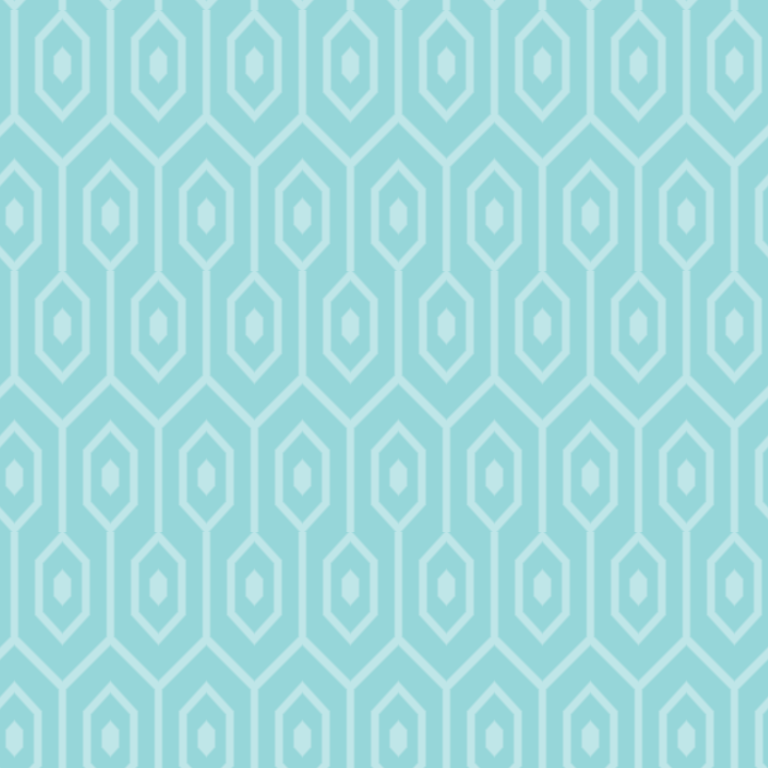
Reproduce this pattern procedurally as a three.js fragment shader.

```glsl
varying vec2 vUv;

// Lengths are in column widths
#define COLUMNS 8.0
#define ROW_PERIOD 2.722
#define ORIGIN vec2(0.15, 1.093)
#define HEX_CENTRE 0.787
#define RING_SIZE vec2(0.244, 0.537)
#define RING_HALF 0.041
#define GEM_SIZE vec2(0.09, 0.188)
#define STEM_HALF 0.039
#define ZIGZAG_HALF 0.045
#define SOFTNESS 0.018
#define GROUND vec3(0.59, 0.84, 0.85)
#define LINE vec3(0.75, 0.90, 0.91)

// Tall hexagon: size holds the half width and the half height
float hexagon(vec2 p, vec2 size) {
  const float slope = 1.1;
  p = abs(p);
  float roof = (p.x * slope + p.y - size.y) / sqrt(1.0 + slope * slope);
  return max(p.x - size.x, roof);
}

// Distance to the lattice, negative inside the pale shapes
float lattice(vec2 p) {
  // Glide reflection: rows above the zigzag are flipped and offset by half
  float v = mod(ORIGIN.y - p.y + 0.5 * ROW_PERIOD, ROW_PERIOD) - 0.5 * ROW_PERIOD;
  float shift = v < 0.0 ? 0.5 : 0.0;
  float u = abs(fract(p.x - ORIGIN.x + shift + 0.5) - 0.5);
  v = abs(v);

  // Zigzag divider and the stems hanging from it
  float ridge = u - 0.25 - v;
  float zigzag = abs(ridge) * inversesqrt(2.0) - ZIGZAG_HALF;
  float stem = max(0.5 - u - STEM_HALF, ridge);

  // Hexagonal ring with a solid gem at its centre
  vec2 q = vec2(u, v - HEX_CENTRE);
  float ring = abs(hexagon(q, RING_SIZE)) - RING_HALF;
  float gem = hexagon(q, GEM_SIZE);

  return min(min(zigzag, stem), min(ring, gem));
}

void main() {
  float d = lattice(vUv * COLUMNS);
  float ink = 1.0 - smoothstep(-SOFTNESS, SOFTNESS, d);
  gl_FragColor = vec4(mix(GROUND, LINE, ink), 1.0);
}
```
